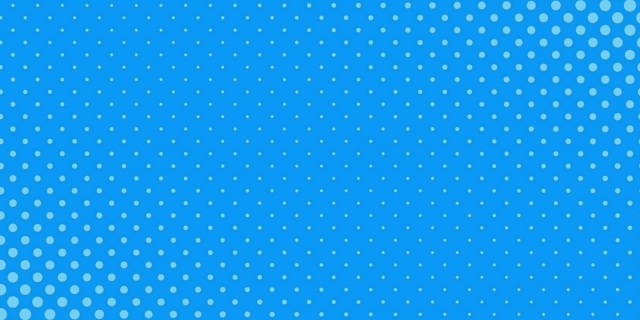
This background is drawn by a Shadertoy shader. Its source:

```glsl
const vec3 BACKGROUND = vec3(0.04, 0.60, 0.965);
const vec3 HALO_COLOR = vec3(0.07, 0.585, 0.895);
const vec3 SMALL_DOT_COLOR = vec3(0.40, 0.86, 1.00);
const vec3 LARGE_DOT_COLOR = vec3(0.45, 0.815, 0.96);

// Lengths are in units of the canvas height.
const vec2 GRID_PERIOD = vec2(0.07713, 0.07724);
const vec2 GRID_ANCHOR = vec2(0.0404, 0.9831);
const float MIN_RADIUS = 0.0044;
const float RADIUS_GAIN = 0.0157;
const float VERTICAL_WEIGHT = 1.35;
const float HALO_START = 0.003;
const float HALO_END = 0.015;
const float EDGE_SOFTNESS = 0.0024;
const float MIN_EDGE_PIXELS = 0.6;
const float GRAIN_SIZE = 0.007;
const float GRAIN_STRENGTH = 0.6;

float hash(vec2 cell) {
    vec3 q = fract(cell.xyx * 0.1031);
    q += dot(q, q.yzx + 33.33);
    return fract((q.x + q.y) * q.z);
}

float valueNoise(vec2 p) {
    vec2 cell = floor(p);
    vec2 f = fract(p);
    f = f * f * (3.0 - 2.0 * f);
    float low = mix(hash(cell), hash(cell + vec2(1.0, 0.0)), f.x);
    float high = mix(hash(cell + vec2(0.0, 1.0)), hash(cell + 1.0), f.x);
    return mix(low, high, f.y);
}

vec2 nearestCenter(vec2 p, vec2 anchor) {
    return anchor + GRID_PERIOD * round((p - anchor) / GRID_PERIOD);
}

// A staggered grid is two rectangular grids, offset by half a period.
vec2 nearestStaggeredCenter(vec2 p) {
    vec2 a = nearestCenter(p, GRID_ANCHOR);
    vec2 b = nearestCenter(p, GRID_ANCHOR + 0.5 * GRID_PERIOD);
    return distance(p, a) < distance(p, b) ? a : b;
}

// 0 on the middle diagonal, rising to 1 at the lower left and upper right.
float cornerWeight(vec2 p, float aspect) {
    float middle = 0.5 * (aspect + VERTICAL_WEIGHT);
    float offset = (p.x + VERTICAL_WEIGHT * p.y) / middle - 1.0;
    return offset * offset;
}

void mainImage(out vec4 fragColor, in vec2 fragCoord) {
    vec2 p = fragCoord / iResolution.y;
    float aspect = iResolution.x / iResolution.y;
    float edge = max(EDGE_SOFTNESS, MIN_EDGE_PIXELS / iResolution.y);

    // Dot size and signed distance to its rim
    vec2 center = nearestStaggeredCenter(p);
    float weight = cornerWeight(center, aspect);
    float rim = distance(p, center) - (MIN_RADIUS + RADIUS_GAIN * weight);

    // Grainy dark halo around each dot
    float grain = GRAIN_STRENGTH * (valueNoise(p / GRAIN_SIZE) - 0.5);
    float halo = 1.0 - smoothstep(HALO_START, HALO_END, rim);
    halo *= 1.0 + grain;

    // Dot over halo over background
    float dotMask = 1.0 - smoothstep(-edge, edge, rim);
    vec3 dotColor = mix(SMALL_DOT_COLOR, LARGE_DOT_COLOR, smoothstep(0.0, 0.4, weight));
    vec3 color = mix(BACKGROUND, HALO_COLOR, halo);
    color = mix(color, dotColor, dotMask);
    fragColor = vec4(color, 1.0);
}
```
